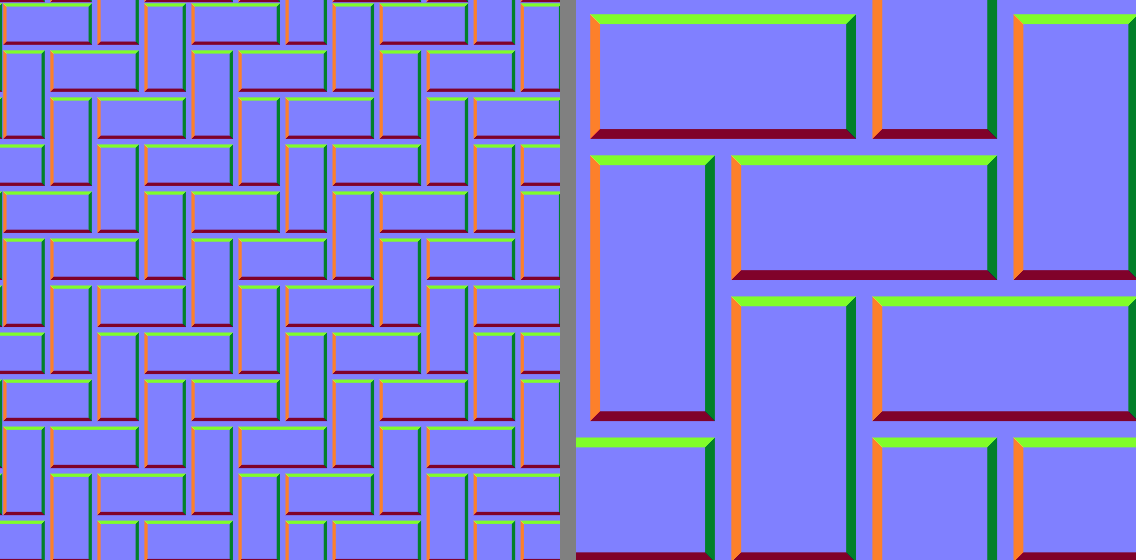
Left, the full canvas; right, a detail of the centre.
Give the GLSL for this texture map, as a Shadertoy shader.

```glsl
#define UNITS 512.0  // design units across the canvas
#define CELL 43.0    // grid pitch; a brick covers 2 x 1 cells
#define JOINT 5.0    // gap between bricks
#define BEVEL 3.0    // width of the sloped rim
#define SLOPE 6.0    // steepness of the rim
#define SHIFT 0.5    // offset of the grid from the top left corner

// Antialiased step: 1 where dist is positive
float coverage(float dist, float pixel) {
    return clamp(dist / pixel + 0.5, 0.0, 1.0);
}

// Herringbone layout: centre (xy) and half size (zw) of the brick at p
vec4 brickAt(vec2 p) {
    vec2 cell = floor(p / CELL);
    float phase = mod(cell.x - cell.y, 4.0);
    bool lying = phase < 1.5;
    vec2 span = lying ? vec2(2.0, 1.0) : vec2(1.0, 2.0);

    // Step back to the first cell of the brick
    if (phase > 0.5 && lying) cell.x -= 1.0;
    if (!lying && phase < 2.5) cell.y -= 1.0;

    vec2 halfSpan = 0.5 * span * CELL;
    return vec4(cell * CELL + halfSpan, halfSpan - 0.5 * JOINT);
}

// Tangent-space normal as a colour, with x and y packed around 0.5
vec3 normalColor(vec2 tilt) {
    vec3 n = normalize(vec3(tilt * SLOPE, 1.0));
    return vec3(0.5 + 0.5 * n.xy, n.z);
}

void mainImage(out vec4 fragColor, in vec2 fragCoord) {
    float pixel = UNITS / iResolution.y;
    vec2 uv = fragCoord / iResolution.xy;
    vec2 p = vec2(uv.x, 1.0 - uv.y) * UNITS - SHIFT;

    // Bricks overhanging the far borders wrap into the first joint
    p += UNITS * (1.0 - step(0.5 * JOINT, p));

    vec4 brick = brickAt(p);
    vec2 local = p - brick.xy;
    vec2 edge = brick.zw - abs(local);
    float inside = min(edge.x, edge.y);

    // Rim faces meet in mitred corners
    float mitre = coverage(edge.x - edge.y, pixel);
    vec2 tilt = -sign(local) * vec2(1.0 - mitre, mitre);
    float rim = coverage(inside, pixel) - coverage(inside - BEVEL, pixel);

    vec3 color = mix(normalColor(vec2(0.0)), normalColor(tilt), rim);
    fragColor = vec4(color, 1.0);
}
```
